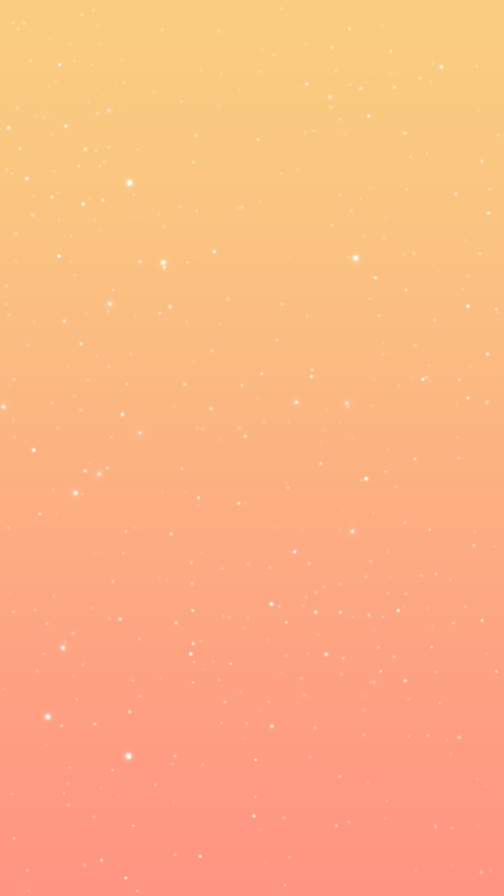
Write a Shadertoy shader that draws this background.

```glsl
// A peach-to-gold dusk gradient sprinkled with small glowing white stars.

const vec3 CORAL = vec3(1.0, 0.582, 0.51);
const vec3 GOLD = vec3(0.98, 0.802, 0.505);
const vec3 STARLIGHT = vec3(1.0, 0.985, 0.95);

// Leading stars: xy is the place on the canvas (0 to 1), z the brightness.
const int LEAD_COUNT = 14;
const vec3 LEADS[LEAD_COUNT] = vec3[](
    vec3(0.257, 0.796, 1.00), vec3(0.706, 0.712, 0.95),
    vec3(0.324, 0.707, 0.85), vec3(0.255, 0.156, 1.00),
    vec3(0.095, 0.200, 0.90), vec3(0.125, 0.277, 0.75),
    vec3(0.150, 0.450, 0.80), vec3(0.218, 0.661, 0.70),
    vec3(0.007, 0.546, 0.70), vec3(0.588, 0.551, 0.65),
    vec3(0.688, 0.550, 0.60), vec3(0.699, 0.407, 0.65),
    vec3(0.278, 0.517, 0.55), vec3(0.197, 0.471, 0.65));

vec3 hash3(vec2 cell, float seed) {
    vec3 q = fract(vec3(cell.xyx + seed) * vec3(0.1031, 0.1030, 0.0973));
    q += dot(q, q.yxz + 33.33);
    return fract((q.xxy + q.yxx) * q.zyx);
}

float softDot(vec2 offset, float radius) {
    return exp(-dot(offset, offset) / (radius * radius));
}

// Round core with a dim, tight halo.
float glowStar(vec2 offset, float brightness) {
    float core = 1.25 * softDot(offset, 0.0053 * brightness);
    float halo = 0.16 * softDot(offset, 0.0105);
    return brightness * (core + halo);
}

// Share of cells that hold a star, raised inside loose clusters.
float starDensity(vec2 p, float base) {
    float clusters = 0.50 * softDot(p - vec2(0.72, 0.55), 0.13)
                   + 0.30 * softDot(p - vec2(0.46, 0.40), 0.12)
                   + 0.30 * softDot(p - vec2(0.10, 1.52), 0.16);
    return base + clusters;
}

// One jittered star at most per cell of a square grid.
float starLayer(vec2 p, float cells, float base, float radius,
                float strength, float seed) {
    vec2 cell = floor(p * cells);
    vec3 rnd = hash3(cell, seed);
    vec3 look = hash3(cell, seed + 41.7);
    vec2 center = (cell + 0.15 + 0.7 * rnd.xy) / cells;
    float present = step(rnd.z, starDensity(center, base));
    float brightness = strength * mix(0.3, 1.0, look.x * look.x);
    return present * brightness * softDot(p - center, radius * mix(0.85, 1.15, look.y));
}

void mainImage(out vec4 fragColor, in vec2 fragCoord) {
    vec2 uv = fragCoord / iResolution.xy;
    vec2 aspect = vec2(1.0, iResolution.y / iResolution.x);
    vec2 p = uv * aspect;

    // Sky, easing toward both ends and a little faster to gold
    float height = mix(uv.y, smoothstep(0.0, 1.0, uv.y), 0.55);
    height += 0.05 * sin(3.14159 * uv.y);
    vec3 color = mix(CORAL, GOLD, height);

    // Fine dust, then small and medium stars
    float light = starLayer(p, 24.0, 0.20, 0.0026, 0.50, 3.0)
                + starLayer(p, 17.0, 0.22, 0.0028, 0.95, 17.0)
                + starLayer(p, 10.0, 0.28, 0.0032, 1.20, 29.0);

    // Leading stars
    for (int i = 0; i < LEAD_COUNT; i++) {
        light += glowStar(p - LEADS[i].xy * aspect, LEADS[i].z);
    }

    color = mix(color, STARLIGHT, clamp(light, 0.0, 1.0));
    fragColor = vec4(color, 1.0);
}
```
